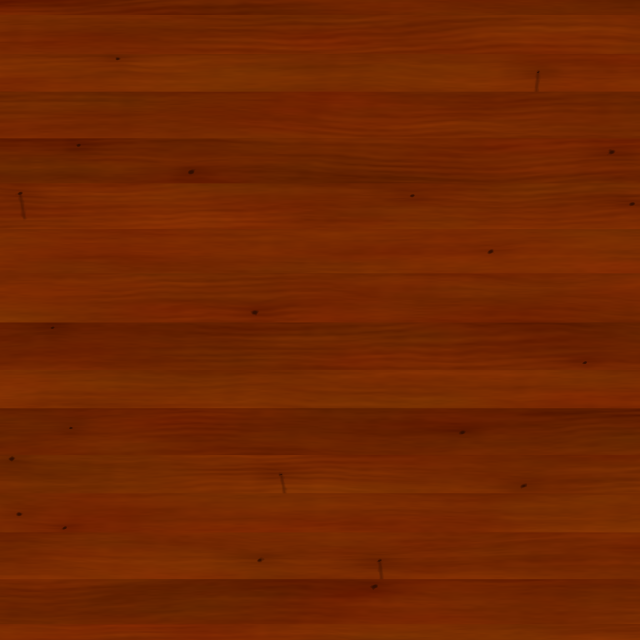
Reproduce this texture procedurally as a WebGL 2 fragment shader.

```glsl
#version 300 es
precision highp float;

uniform vec2 u_resolution;
out vec4 fragColor;

#define PLANKS 16
#define SEAM_DARKNESS 0.10
#define GRAIN_WARP 0.022
#define BROAD_GRAIN 0.75
#define STREAK_GRAIN 0.24
#define FINE_GRAIN 0.17
#define BLOTCH 0.34
#define RING_STRENGTH 0.11
#define KNOT_CHANCE 0.55
#define KNOT_SIZE 0.0045

const vec3 DARK_WOOD = vec3(0.365, 0.108, 0.000);
const vec3 LIGHT_WOOD = vec3(0.505, 0.184, 0.010);
const vec3 KNOT_COLOR = vec3(0.17, 0.045, 0.005);

// Plank borders from top to bottom, and the base tone of each plank
const float EDGE[PLANKS + 1] = float[](-0.040, 0.0234, 0.0846, 0.1432, 0.2161,
    0.2865, 0.3581, 0.4271, 0.5039, 0.5781, 0.638, 0.7109, 0.7708, 0.832,
    0.9049, 0.9753, 1.03);
const float TONE[PLANKS] = float[](0.22, 0.66, 0.76, 0.58, 0.32, 0.60, 0.66,
    0.64, 0.40, 0.78, 0.34, 0.68, 0.72, 0.68, 0.40, 0.78);

float hash(vec2 p) {
    vec3 q = fract(vec3(p.xyx) * 0.1031);
    q += dot(q, q.yzx + 33.33);
    return fract((q.x + q.y) * q.z);
}

float noise(vec2 p) {
    vec2 i = floor(p), f = fract(p);
    f = f * f * (3.0 - 2.0 * f);
    return mix(mix(hash(i), hash(i + vec2(1, 0)), f.x),
               mix(hash(i + vec2(0, 1)), hash(i + vec2(1, 1)), f.x), f.y);
}

float fbm(vec2 p) {
    float sum = 0.0, amp = 0.5333;
    for (int i = 0; i < 4; i++) {
        sum += amp * noise(p);
        p = p * 2.03 + 17.1;
        amp *= 0.5;
    }
    return sum;
}

float segmentDistance(vec2 p, vec2 b) {
    return length(p - b * clamp(dot(p, b) / dot(b, b), 0.0, 1.0));
}

int plankAt(float y) {
    int k = 0;
    for (int i = 1; i < PLANKS; i++) k += int(y > EDGE[i]);
    return k;
}

vec3 wood(int k, vec2 p) {
    float id = float(k), top = EDGE[k], width = EDGE[k + 1] - top;
    vec2 seed = vec2(id * 13.7, id * 29.3);
    float y = p.y, knot = 0.0, halo = 0.0;

    // Scattered knots bend the grain; a few trail a slanted crack
    for (int j = 0; j < 3; j++) {
        vec2 key = vec2(id * 3.0 + float(j), 7.0);
        if (hash(key) > KNOT_CHANCE) continue;
        vec2 center = vec2(hash(key + 11.0), top + width * mix(0.1, 0.9, hash(key + 23.0)));
        vec2 d = p - center;
        float size = KNOT_SIZE * mix(0.5, 1.2, hash(key + 31.0));
        float ragged = 0.65 + 0.7 * noise(p * 230.0 + seed);
        float r = length(d * vec2(0.65, 1.0) + vec2(0.0, 0.2 * d.x)) * ragged;
        float crack = segmentDistance(d, vec2(0.012 * (hash(key + 41.0) - 0.3), 0.038));
        knot = max(knot, 0.85 * smoothstep(size, size * 0.2, r));
        knot = max(knot, 0.35 * step(0.72, hash(key + 53.0)) * smoothstep(0.005, 0.0, crack * ragged));
        halo += exp(-dot(d * vec2(28.0, 75.0), d * vec2(28.0, 75.0)));
        y += 0.2 * d.y * exp(-dot(d * vec2(25.0, 40.0), d * vec2(25.0, 40.0)));
    }

    // Long warped fibres, growth rings and soft blotches
    float warp = fbm(p * vec2(3.0, 11.0) + seed);
    y += GRAIN_WARP * (warp - 0.5);
    float broad = fbm(vec2(p.x * 2.6, y * 42.0) + seed);
    float streak = noise(vec2(p.x * 7.0, y * 190.0) + seed);
    float fine = noise(vec2(p.x * 55.0, y * 400.0) + seed);
    float blotch = noise(p * vec2(5.0, 13.0) + seed + 5.0);
    float ripple = noise(vec2(p.x * 34.0 + p.y * 12.0, p.y * 14.0) + seed);
    float ringZone = smoothstep(0.4, 0.8, noise(p * vec2(3.0, 9.0) + seed + 40.0));
    float rings = sin(y * 620.0 + p.x * 9.0 + warp * 9.0) * ringZone;

    float across = (p.y - top) / width - 0.5;
    float tone = TONE[k] + across * 0.4 * (hash(seed + 3.0) - 0.25);
    tone += BROAD_GRAIN * (broad - 0.5) + STREAK_GRAIN * (streak - 0.5);
    tone += FINE_GRAIN * (fine - 0.5) + BLOTCH * (blotch - 0.5);
    tone += 0.10 * (ripple - 0.5) + RING_STRENGTH * rings - 0.3 * halo;
    tone -= SEAM_DARKNESS * exp(-abs(p.y - top) * 450.0);

    vec3 color = mix(DARK_WOOD, LIGHT_WOOD, clamp(tone, -0.35, 1.2));
    // Redder and browner patches
    float redness = fbm(p * vec2(4.0, 26.0) + seed + 70.0) - 0.5;
    color += redness * vec3(0.035, -0.045, 0.0);
    return mix(color, KNOT_COLOR, knot);
}

void main() {
    vec2 p = gl_FragCoord.xy / u_resolution;
    p.y = 1.0 - p.y;

    // Blend the two planks that meet at a seam
    float soft = max(0.0008, 0.75 / u_resolution.y);
    int upper = plankAt(p.y - soft), lower = plankAt(p.y + soft);
    vec3 color = wood(lower, p);
    if (upper != lower) {
        float blend = smoothstep(-soft, soft, p.y - EDGE[lower]);
        color = mix(wood(upper, p), color, blend);
    }
    fragColor = vec4(max(color, 0.0), 1.0);
}
```
